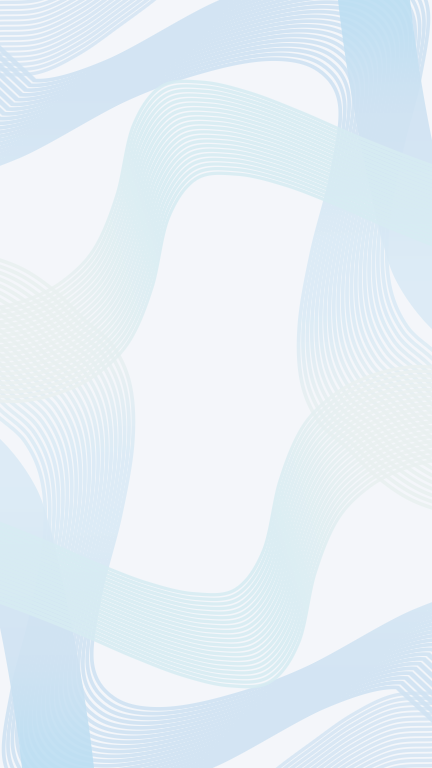
Reproduce this background procedurally as a Shadertoy shader.

```glsl
const vec2 CANVAS = vec2(432.0, 768.0);   // design grid, y measured downward
const float KNOT_STEP = 40.0;
const int KNOTS = 17;

const vec3 PAPER = vec3(0.955, 0.965, 0.980);
const vec3 DEEP_BLUE = vec3(0.735, 0.870, 0.950);
const vec3 BLUE = vec3(0.815, 0.888, 0.950);
const vec3 PALE_BLUE = vec3(0.855, 0.918, 0.962);
const vec3 AQUA = vec3(0.842, 0.925, 0.950);
const vec3 CREAM = vec3(0.915, 0.942, 0.942);

// Direction in which each ribbon repeats its edge curve
const vec2 WAVE_DIR = vec2(0.356, 0.935);
const vec2 LOOP_DIR = vec2(-0.680, 0.733);
const vec2 SIDE_DIR = vec2(-1.0, 0.0);
const vec2 CORNER_DIR = vec2(0.0, 1.0);

// Heights of the edge curves at evenly spaced knots
const float WAVE_EDGE[KNOTS] = float[KNOTS](
    271.0, 285.0, 290.0, 285.0, 266.0, 224.0, 165.0, 138.5, 149.0,
    175.5, 211.0, 250.0, 287.0, 322.0, 357.0, 392.0, 427.0);
const float LOOP_EDGE[KNOTS] = float[KNOTS](
    165.0, 102.0, -13.0, -90.0, -142.0, -165.0, -154.5, -100.0, -27.0,
    34.0, 74.0, 92.0, 92.0, 93.0, 87.0, 70.0, 50.0);
const float SIDE_EDGE[KNOTS] = float[KNOTS](
    -336.0, -340.0, -345.0, -351.0, -358.0, -366.0, -374.5, -384.0, -398.0,
    -426.0, -470.0, -520.0, -570.0, -620.0, -670.0, -720.0, -770.0);
const float CORNER_EDGE[KNOTS] = float[KNOTS](
    -70.0, -70.0, -73.0, -92.0, -120.0, -150.0, -185.0, -220.0, -255.0,
    -290.0, -325.0, -360.0, -395.0, -430.0, -465.0, -500.0, -535.0);

// Catmull-Rom curve: x is the height, y the slope
vec2 curve(float knot[KNOTS], float start, float q) {
    float u = clamp((q - start) / KNOT_STEP, 0.0, float(KNOTS) - 1.001);
    int i = int(u);
    float t = u - float(i);
    float a = knot[max(i - 1, 0)];
    float b = knot[i];
    float c = knot[i + 1];
    float d = knot[min(i + 2, KNOTS - 1)];
    float k1 = 0.5 * (c - a);
    float k2 = a - 2.5 * b + 2.0 * c - 0.5 * d;
    float k3 = 0.5 * (d - a) + 1.5 * (b - c);
    float height = b + t * (k1 + t * (k2 + t * k3));
    float slope = (k1 + t * (2.0 * k2 + 3.0 * t * k3)) / KNOT_STEP;
    return vec2(height, slope);
}

// Coverage of a ribbon made of shifted copies of one curve
float ribbon(vec2 p, vec2 dir, float knot[KNOTS], float start,
             float width, float gaps, float stroke, float pixel) {
    vec2 edge = curve(knot, start, dot(p, vec2(dir.y, -dir.x)));
    float index = (dot(p, dir) - edge.x) / width * gaps;
    float nearest = clamp(floor(index + 0.5), 0.0, gaps);
    float spacing = abs(width) / gaps / sqrt(1.0 + edge.y * edge.y);
    float dist = abs(index - nearest) * spacing;
    return clamp((0.5 * stroke - dist) / pixel + 0.5, 0.0, 1.0);
}

// Corner fan, looping ribbon and side ribbon
vec3 paintBack(vec3 color, vec2 p, float pixel) {
    float corner = ribbon(p, CORNER_DIR, CORNER_EDGE, -40.0, 145.0, 28.0, 3.4, pixel);
    color = mix(color, BLUE, 0.75 * corner);

    float loopBand = ribbon(p, LOOP_DIR, LOOP_EDGE, 80.0, -129.5, 20.0, 3.7, pixel);
    vec3 loopColor = mix(BLUE, PALE_BLUE, smoothstep(90.0, 270.0, p.y));
    loopColor = mix(loopColor, CREAM, smoothstep(300.0, 440.0, p.y));
    color = mix(color, loopColor, 0.9 * loopBand);

    float side = ribbon(p, SIDE_DIR, SIDE_EDGE, -40.0, -68.0, 34.0, 4.0, pixel);
    vec3 sideColor = mix(DEEP_BLUE, BLUE, smoothstep(-10.0, 130.0, p.y));
    sideColor = mix(sideColor, PALE_BLUE, smoothstep(130.0, 290.0, p.y));
    return mix(color, sideColor, 0.9 * side);
}

// Aqua wave crossing in front
vec3 paintWave(vec3 color, vec2 p, float pixel) {
    float wave = ribbon(p, WAVE_DIR, WAVE_EDGE, -160.0, 98.4, 20.0, 3.3, pixel);
    vec3 waveColor = mix(CREAM, AQUA, smoothstep(30.0, 190.0, p.x - 0.3 * (p.y - 260.0)));
    return mix(color, waveColor, 0.88 * wave);
}

void mainImage(out vec4 fragColor, in vec2 fragCoord) {
    vec2 uv = fragCoord / iResolution.xy;
    vec2 p = vec2(uv.x, 1.0 - uv.y) * CANVAS;
    vec2 turned = CANVAS - p;             // half-turn symmetry
    float pixel = CANVAS.y / iResolution.y;

    vec3 color = PAPER;
    color = paintBack(color, p, pixel);
    color = paintBack(color, turned, pixel);
    color = paintWave(color, p, pixel);
    color = paintWave(color, turned, pixel);
    fragColor = vec4(color, 1.0);
}
```
